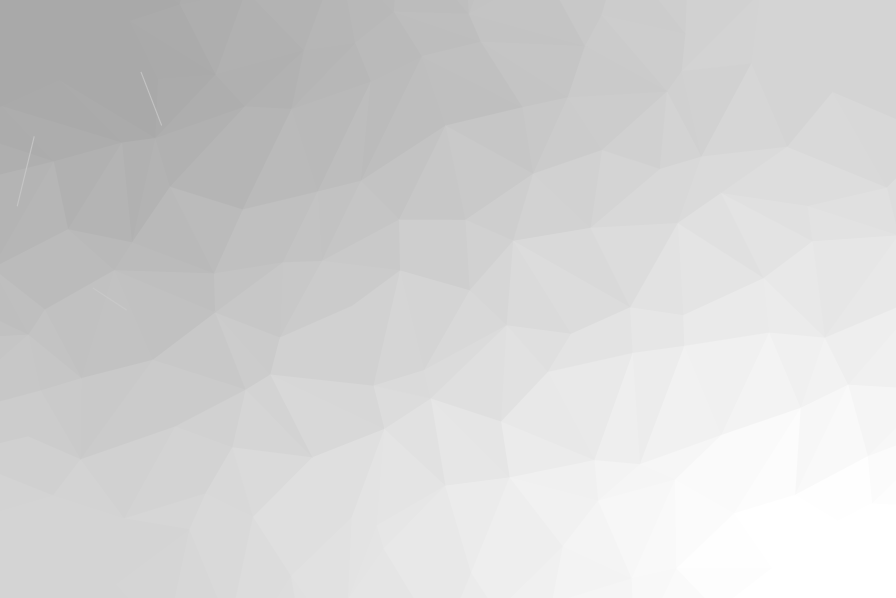
This background is drawn by a WebGL 2 fragment shader. Its source:

```glsl
#version 300 es
precision highp float;
// A pale low-poly mesh shading from grey at the upper left to white at the lower right.
// A tilted, jittered grid is split into triangles; each takes one flat tone from
// the gradient at its middle, and coverage weights smooth the shared edges.

uniform vec2 u_resolution;
out vec4 fragColor;

const float CELL = 0.113;          // grid spacing, in canvas heights
const float TILT = 0.24;           // grid rotation, in radians
const float JITTER = 0.74;         // vertex scatter, in cells
const float DARK = 0.662;          // tone of the upper left corner
const float LIGHT = 1.0;           // tone of the lower right corner
const float FLAT_MARGIN = 0.165;   // border where the gradient stops changing
const float SEAM_WIDTH = 0.0019;   // hairline width, in canvas heights
const float SEAM_TONE = 0.79;

vec2 hash2(vec2 p) {
    vec3 q = fract(p.xyx * vec3(0.1031, 0.103, 0.0973));
    q += dot(q, q.yzx + 33.33);
    return fract((q.xx + q.yz) * q.zy);
}

float cross2(vec2 a, vec2 b) { return a.x * b.y - a.y * b.x; }

float area(vec2 a, vec2 b, vec2 c) { return cross2(b - a, c - a); }

// Scattered mesh vertex of a grid node
vec2 meshVertex(vec2 node) { return node + JITTER * (hash2(node + 47.0) - 0.5); }

// Sum of a horizontal and a vertical ramp, both flat near the borders
float gradientTone(vec2 p, float aspect) {
    vec2 across = vec2(p.x / aspect, 1.0 - p.y);
    vec2 ramp = clamp((across - FLAT_MARGIN) / (1.0 - 2.0 * FLAT_MARGIN), 0.0, 1.0);
    return mix(DARK, LIGHT, 0.5 * (ramp.x + ramp.y));
}

// Signed distance to the line a-b, positive on its left
float edgeDistance(vec2 p, vec2 a, vec2 b) {
    return cross2(b - a, p - a) / max(length(b - a), 0.0001);
}

// Adds one counter-clockwise facet to (weighted tone, weight)
void addFacet(inout vec2 sum, vec2 p, vec2 a, vec2 b, vec2 c,
              mat2 toCanvas, float aspect, float pixel) {
    float inside = min(edgeDistance(p, a, b), min(edgeDistance(p, b, c), edgeDistance(p, c, a)));
    float cover = clamp(0.5 + inside / pixel, 0.0, 1.0);
    vec2 middle = toCanvas * ((a + b + c) / 3.0);
    sum += cover * vec2(gradientTone(middle, aspect), 1.0);
}

// Smooth hairline between two points
float seam(vec2 p, vec2 a, vec2 b, float pixel) {
    vec2 along = b - a;
    float t = clamp(dot(p - a, along) / dot(along, along), 0.0, 1.0);
    float d = length(p - a - along * t);
    return clamp(0.5 + (0.5 * SEAM_WIDTH - d) / pixel, 0.0, 1.0);
}

void main() {
    vec2 p = gl_FragCoord.xy / u_resolution.y;
    float aspect = u_resolution.x / u_resolution.y;
    float pixel = 1.0 / u_resolution.y;

    // Mesh space: tilted and measured in cells
    float c = cos(TILT), s = sin(TILT);
    mat2 toCanvas = CELL * mat2(c, s, -s, c);
    vec2 q = inverse(toCanvas) * p;
    float meshPixel = pixel / CELL;

    // Facets of the surrounding cells, over a faint smooth base
    vec2 sum = 0.0001 * vec2(gradientTone(p, aspect), 1.0);
    for (int j = -1; j <= 1; j++) {
        for (int i = -1; i <= 1; i++) {
            vec2 node = floor(q) + vec2(i, j);
            vec2 v00 = meshVertex(node);
            vec2 v10 = meshVertex(node + vec2(1, 0));
            vec2 v11 = meshVertex(node + vec2(1, 1));
            vec2 v01 = meshVertex(node + vec2(0, 1));
            // Split along the diagonal that gives the fuller triangles
            float rising = min(area(v00, v10, v11), area(v00, v11, v01));
            float falling = min(area(v00, v10, v01), area(v10, v11, v01));
            bool useRising = rising > falling;
            addFacet(sum, q, v00, v10, useRising ? v11 : v01, toCanvas, aspect, meshPixel);
            addFacet(sum, q, useRising ? v00 : v10, v11, v01, toCanvas, aspect, meshPixel);
        }
    }
    float tone = sum.x / sum.y;

    // Three pale cracks on the dark side
    float cracks = seam(p, vec2(0.236, 0.879), vec2(0.270, 0.791), pixel);
    cracks = max(cracks, seam(p, vec2(0.057, 0.771), vec2(0.029, 0.656), pixel));
    cracks = max(cracks, seam(p, vec2(0.156, 0.518), vec2(0.211, 0.482), pixel));
    tone = mix(tone, SEAM_TONE, 0.8 * cracks);

    fragColor = vec4(vec3(tone), 1.0);
}
```
